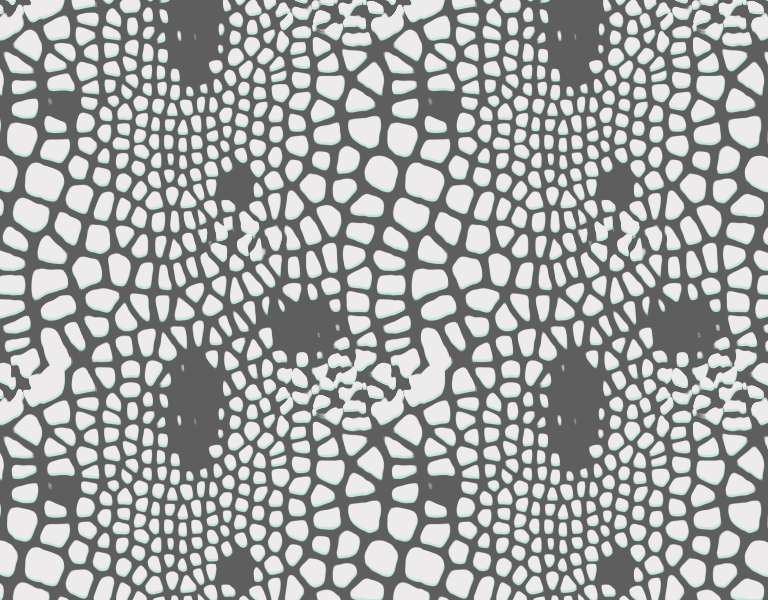
Give the GLSL for this pattern, as a WebGL 2 fragment shader.

```glsl
#version 300 es
precision highp float;

uniform vec2 u_resolution;
out vec4 fragColor;

const float TAU = 6.2831853;
const vec2 REPEATS = vec2(2.02, 1.56);
const vec2 CELLS = vec2(18.0, 17.0);

vec2 hash2(vec2 p) {
    p = mod(p, CELLS);
    return fract(sin(vec2(dot(p, vec2(127.1, 311.7)), dot(p, vec2(269.5, 183.3)))) * 4375.85);
}

vec2 seed(vec2 cell) {
    return cell + 0.5 + 0.5 * (hash2(cell) - 0.5);
}

// Bends the tile into arched rows with large and small cells
vec2 warpSkin(vec2 t) {
    float centre = 0.1 - 0.18 * (1.0 - cos(TAU * t.x));
    float u = CELLS.x * t.x - 1.55 * sin(TAU * (t.x - 0.06 + 0.06 * sin(TAU * t.y)))
            + 0.3 * sin(TAU * (t.y + 0.3));
    float v = CELLS.y * t.y - sin(TAU * (t.y - centre))
            - 1.6 * cos(TAU * (t.x - 0.95));
    return vec2(u, v);
}

// Soft ellipse, one per tile: 1 inside, 0 outside
float patchAt(vec2 t, vec2 centre, vec2 radius) {
    vec2 d = fract(t - centre + 0.5) - 0.5;
    return 1.0 - smoothstep(0.4, 1.4, length(d / radius));
}

// x: rounded distance to the cell border, y: random value of the cell
vec2 cellBorder(vec2 q, mat2 unbend) {
    vec2 home = floor(q), nearest = home;
    float best = 100.0;
    for (int j = -2; j <= 2; j++) {
        for (int i = -2; i <= 2; i++) {
            vec2 cell = home + vec2(i, j);
            float d = length(unbend * (seed(cell) - q));
            if (d < best) { best = d; nearest = cell; }
        }
    }
    vec2 a = unbend * (seed(nearest) - q);
    float sum = 0.0;
    for (int j = -2; j <= 2; j++) {
        for (int i = -2; i <= 2; i++) {
            if (i == 0 && j == 0) continue;
            vec2 b = unbend * (seed(nearest + vec2(i, j)) - q);
            sum += exp(-15.0 * dot(0.5 * (a + b), normalize(b - a)));
        }
    }
    return vec2(-log(sum) / 15.0, hash2(nearest + 5.0).x);
}

// Coverage of the scales at a tile position
float scales(vec2 t) {
    vec2 q = warpSkin(t);
    mat2 bend = mat2(dFdx(q), dFdy(q));
    float pixel = sqrt(abs(determinant(bend)));
    float density = pixel * u_resolution.x / REPEATS.x;
    vec2 border = cellBorder(q, inverse(bend) * pixel);
    float gap = 0.06 + 0.0035 * density + 0.06 * border.y;

    // Ragged, partly fused areas
    float ragged = sin(TAU * (13.0 * t.x + 5.0 * t.y) + 2.0 * sin(TAU * 9.0 * t.y))
                 + 0.7 * sin(TAU * (17.0 * t.y - 11.0 * t.x) + 2.0 * sin(TAU * 14.0 * t.x));
    float wear = patchAt(t, vec2(0.86, 0.56), vec2(0.17, 0.11))
               + patchAt(t, vec2(0.62, 0.94), vec2(0.13, 0.06))
               + 0.6 * patchAt(t, vec2(0.04, 0.55), vec2(0.08, 0.07));

    // Bare areas where scales shrink away unevenly
    float bare = patchAt(t, vec2(0.51, 0.49), vec2(0.08, 0.14))
               + patchAt(t, vec2(0.79, 0.71), vec2(0.10, 0.08))
               + patchAt(t, vec2(0.62, 0.08), vec2(0.04, 0.06))
               + 0.6 * patchAt(t, vec2(0.17, 0.28), vec2(0.04, 0.05));

    float d = border.x - gap + (0.012 + 0.1 * wear) * ragged
            - bare * (0.14 + 0.4 * fract(7.0 * border.y));
    return smoothstep(-0.75 * pixel, 0.75 * pixel, d);
}

void main() {
    vec2 t = gl_FragCoord.xy / u_resolution * REPEATS;
    vec3 ground = vec3(0.37);
    vec3 mint = vec3(0.75, 0.91, 0.85);
    vec3 ivory = vec3(0.93, 0.92, 0.92);

    // Mint rim shows below each scale
    vec3 color = mix(ground, mint, scales(t + vec2(-0.001, 0.0065)));
    color = mix(color, ivory, scales(t));
    fragColor = vec4(color, 1.0);
}
```
